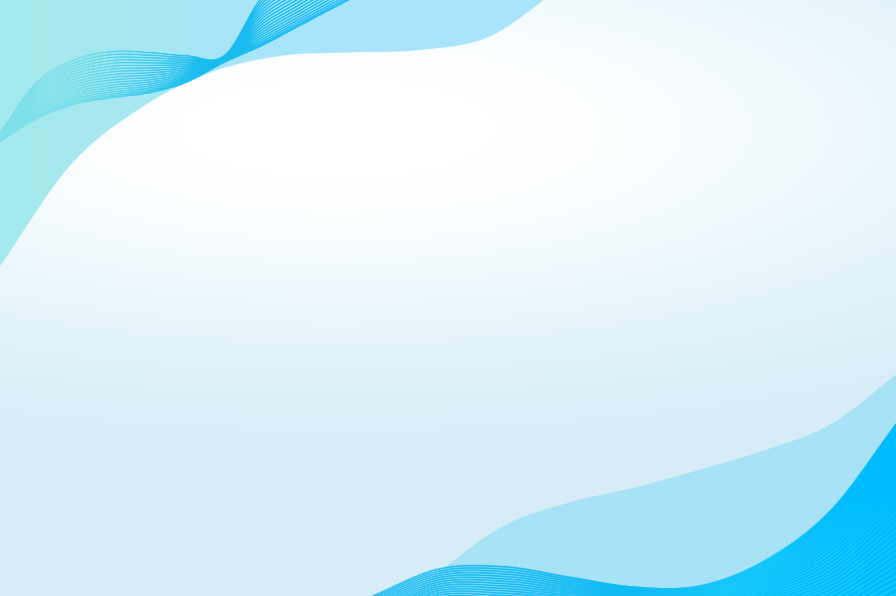
This background is drawn by a Shadertoy shader. Its source:

```glsl
const vec3 WHITE = vec3(1.0);
const vec3 MIST = vec3(0.838, 0.930, 0.970);
const vec3 MINT = vec3(0.645, 0.915, 0.930);
const vec3 SKY = vec3(0.665, 0.895, 0.990);
const vec3 ICE = vec3(0.660, 0.885, 0.960);
const vec3 TEAL = vec3(0.300, 0.830, 0.900);
const vec3 CYAN = vec3(0.040, 0.720, 0.940);
const vec3 AZURE = vec3(0.000, 0.735, 1.000);
const vec3 GLINT = vec3(0.160, 0.820, 0.970);

// Smooth curve through nine evenly spaced heights, straight past its ends
float spline(float x, float start, float spacing, float h[9]) {
    float u = (x - start) / spacing;
    float inside = clamp(u, 0.0, 8.0);
    int i = min(int(inside), 7);
    float t = inside - float(i);
    float b = h[i];
    float c = h[i + 1];
    float a = i > 0 ? h[max(i - 1, 0)] : 2.0 * b - c;
    float d = i < 7 ? h[min(i + 2, 8)] : 2.0 * c - b;
    float bend = t * (2.0 * a - 5.0 * b + 4.0 * c - d + t * (3.0 * (b - c) + d - a));
    return b + 0.5 * t * (c - a + bend) + (u - inside) * (h[8] - h[7]);
}

// Smooth coverage of the side where d is positive
float cover(float d) {
    return clamp(0.5 + d / max(fwidth(d), 1e-6), 0.0, 1.0);
}

// Contour lines of a field, settling to their average where they crowd
float contours(float field, float count, float width, float pixel) {
    float k = field * count;
    float rate = max(length(vec2(dFdx(k), dFdy(k))), 1e-6);
    float distanceToLine = abs(fract(k) - 0.5) / rate * pixel;
    float line = 1.0 - smoothstep(-0.5, 0.5, (distanceToLine - 0.5 * width) / pixel);
    float average = min(width * rate / pixel, 1.0);
    return mix(line, average, smoothstep(0.35, 0.8, rate));
}

vec3 backdrop(vec2 p) {
    float r = length((p - vec2(0.378, 0.784)) / vec2(1.10, 0.53));
    return mix(WHITE, MIST, smoothstep(0.06, 1.08, r));
}

vec3 upperCorner(vec3 base, vec2 p, float pixel) {
    // Translucent sheet
    float sheetEdge = spline(p.x, 0.0, 0.0781, float[9](
        0.553, 0.722, 0.818, 0.878, 0.906, 0.912, 0.916, 0.939, 1.020));
    vec3 sheet = mix(MINT, SKY, smoothstep(0.02, 0.42, p.x));
    vec3 color = mix(base, sheet, cover(p.y - sheetEdge));

    // Ribbon of lines, pinched and then fanned out
    float top = spline(p.x, 0.0, 0.0417, float[9](
        0.780, 0.865, 0.902, 0.916, 0.914, 0.908, 0.908, 1.006, 1.051));
    float bottom = spline(p.x, 0.0, 0.0417, float[9](
        0.761, 0.800, 0.824, 0.835, 0.843, 0.861, 0.894, 0.922, 0.955));
    float across = (p.y - bottom) / max(top - bottom, 0.004);
    float mask = cover(p.y - bottom) * cover(top - p.y);
    float along = smoothstep(0.04, 0.24, p.x);
    vec3 ink = mix(TEAL, CYAN, along);
    float packed = sqrt(clamp(across, 0.0001, 1.0));
    float lines = contours(mix(across, packed, 0.4), 20.0, 0.0024, pixel);
    float tint = mix(0.12, 0.05, along);
    return mix(color, ink, mask * max(tint, lines * mix(0.45, 0.9, along)));
}

vec3 lowerCorner(vec3 base, vec2 p, float pixel) {
    const float START = 0.4167;
    const float SPACING = 0.0729;

    // Pale sheet
    float sheetEdge = spline(p.x, START, SPACING, float[9](
        -0.059, 0.039, 0.118, 0.157, 0.182, 0.212, 0.245, 0.288, 0.371));
    vec3 color = mix(base, ICE, cover(sheetEdge - p.y));

    // Wave, thin on the left and solid on the right
    float crest = spline(p.x, START, SPACING, float[9](
        0.002, 0.047, 0.051, 0.033, 0.016, 0.018, 0.061, 0.145, 0.290));
    float trough = spline(p.x, START, SPACING, float[9](
        -0.098, -0.069, -0.078, -0.069, -0.039, -0.039, -0.059, -0.059, -0.020));
    float depth = (crest - p.y) / max(crest - trough, 0.02);
    float mask = cover(crest - p.y);
    float body = mix(0.22, 1.0, smoothstep(0.50, 0.80, p.x));
    color = mix(color, AZURE, mask * body);

    // Lines following the crest
    float right = smoothstep(0.68, 0.86, p.x);
    float lines = contours(depth, 32.0, 0.0024, pixel);
    float fade = mix(0.85, 0.65 * (1.0 - smoothstep(0.04, 0.19, p.y)), right);
    return mix(color, mix(CYAN, GLINT, right), mask * lines * fade);
}

void mainImage(out vec4 fragColor, in vec2 fragCoord) {
    vec2 p = fragCoord / iResolution.xy;
    float pixel = 1.0 / iResolution.y;
    vec3 color = backdrop(p);
    color = upperCorner(color, p, pixel);
    color = lowerCorner(color, p, pixel);
    fragColor = vec4(color, 1.0);
}
```
